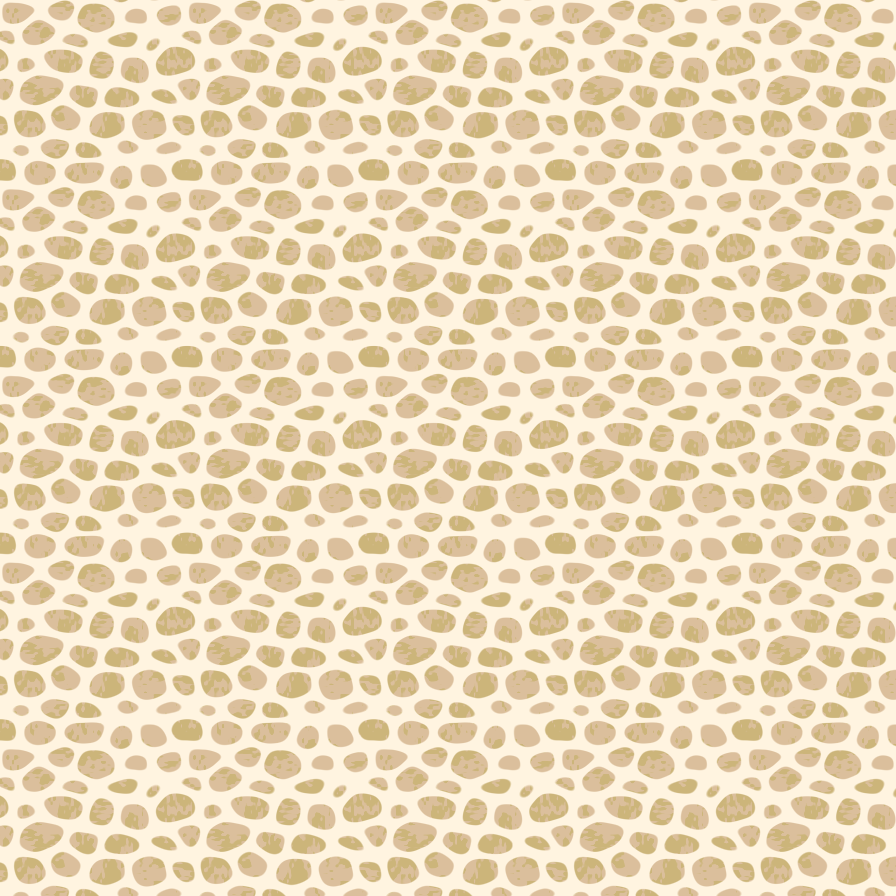
Reproduce this pattern procedurally as a Shadertoy shader.

```glsl
const float REPEATS = 4.8;               // tiles across and down the canvas
const vec2  GRID = vec2(5.0, 7.0);       // stones per tile
const float JITTER = 0.62;               // scatter of stone centres, in cells
const float SIZE_SPREAD = 0.36;          // how much big stones push small ones
const float ROUNDING = 0.023;            // corner softness, in tiles
const vec2  GAP = vec2(0.009, 0.018);    // half gap range, in tiles
const float WOBBLE = 0.022;              // outline unevenness, in tiles
const vec2  WEAR = vec2(0.43, 0.69);     // threshold range, worn to clean
const vec3  GROUND = vec3(1.00, 0.957, 0.88);
const vec3  TAN = vec3(0.86, 0.75, 0.61);
const vec3  OLIVE = vec3(0.80, 0.71, 0.48);

float hash(vec2 p) {
    return fract(sin(dot(p, vec2(127.1, 311.7))) * 43758.5453);
}

// Lattice index wrapped so that every tile is the same
vec2 wrap(vec2 id, vec2 period) {
    return floor(mod(id + 0.5, period));
}

// Value noise that repeats once per tile
float tileNoise(vec2 p, vec2 freq, float seed) {
    vec2 q = p * freq, i = floor(q), f = fract(q);
    f = f * f * (3.0 - 2.0 * f);
    float a = hash(wrap(i, freq) + seed);
    float b = hash(wrap(i + vec2(1, 0), freq) + seed);
    float c = hash(wrap(i + vec2(0, 1), freq) + seed);
    float d = hash(wrap(i + vec2(1, 1), freq) + seed);
    return mix(mix(a, b, f.x), mix(c, d, f.x), f.y);
}

// Stone centre in cells (xy) and size weight (z), with staggered rows
vec3 stoneSite(vec2 id) {
    vec2 w = wrap(id, GRID);
    vec2 jitter = vec2(hash(w + 3.7), hash(w + 17.3)) - 0.5;
    vec2 stagger = vec2(fract(w.y * 3.0 / GRID.y), 0.5);
    float size = hash(w + 41.9);
    return vec3(id + stagger + jitter * JITTER, size * size * SIZE_SPREAD);
}

float power(vec2 q, vec3 site) {
    vec2 d = q - site.xy;
    return dot(d, d) - site.z;
}

// Rounded distance to the border of the owning cell, in tiles
float stoneDistance(vec2 p, out vec2 owner) {
    vec2 q = p * GRID, base = floor(q);
    vec3 own = vec3(0.0);
    float best = 1e5;
    owner = base;
    for (int y = -2; y <= 2; y++)
    for (int x = -2; x <= 2; x++) {
        vec2 id = base + vec2(x, y);
        vec3 site = stoneSite(id);
        float d = power(q, site);
        if (d < best) { best = d; own = site; owner = id; }
    }
    float sum = 0.0;
    for (int y = -2; y <= 2; y++)
    for (int x = -2; x <= 2; x++) {
        vec2 id = owner + vec2(x, y);
        if (x == 0 && y == 0) continue;
        vec3 site = stoneSite(id);
        float edge = 0.5 * (power(q, site) - best) / length((site.xy - own.xy) * GRID);
        sum += exp(-edge / ROUNDING);
    }
    owner = wrap(owner, GRID);
    return -log(sum) * ROUNDING;
}

// Olive blotches broken up by fine scratches along or across the stone
float wearMask(vec2 p, vec2 stone) {
    vec2 grain = hash(stone + 8.3) < 0.5 ? vec2(72, 36) : vec2(36, 72);
    float n = 0.36 * tileNoise(p, vec2(13), 5.0)
            + 0.28 * tileNoise(p, vec2(29), 23.0)
            + 0.36 * tileNoise(p, grain, 61.0);
    float threshold = mix(WEAR.x, WEAR.y, hash(stone + 29.1));
    return smoothstep(-0.035, 0.035, n - threshold);
}

void mainImage(out vec4 fragColor, in vec2 fragCoord) {
    // Tiles start at the top left corner
    float pixel = REPEATS / iResolution.y;
    vec2 p = fract((fragCoord - vec2(0.0, iResolution.y)) * pixel);

    // Stone outline
    vec2 warp = vec2(tileNoise(p, vec2(11), 71.0), tileNoise(p, vec2(11), 97.0)) - 0.5;
    vec2 stone;
    float d = stoneDistance(p + warp * WOBBLE, stone);
    d -= mix(GAP.x, GAP.y, hash(stone + 53.7));
    float cover = smoothstep(-0.7 * pixel, 0.7 * pixel, d);

    // Colour
    vec3 stoneColor = mix(TAN, OLIVE, wearMask(p, stone));
    fragColor = vec4(mix(GROUND, stoneColor, cover), 1.0);
}
```
